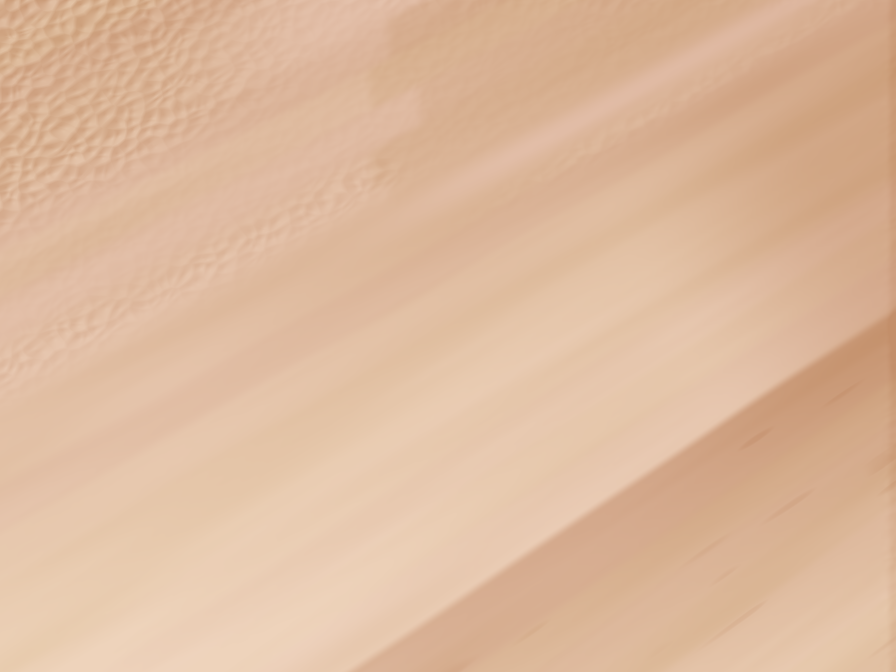
Reproduce this texture procedurally as a Shadertoy shader.

```glsl
// Pale, warm wood-like sheet with soft diagonal streaks that fan out slightly.
// A tone map is built along and across the streaks, split into faint planks,
// cut by one dark fold, and roughened by embossed cellular noise.

#define STREAK_ANGLE 0.541
#define FAN 0.17
#define FOLD_POS -0.25
#define PLANK_WIDTH 0.056
#define PLANK_CONTRAST 0.13
#define STREAK_CONTRAST 0.20
#define GRAIN_SCALE 64.0
#define GRAIN_DEPTH 0.50
#define DARK_TAN vec3(0.785, 0.595, 0.455)
#define PALE_CREAM vec3(0.922, 0.812, 0.712)
#define PINK_SHIFT vec3(0.004, -0.008, 0.022)

float hash(vec2 p) {
    p = fract(p * vec2(0.1031, 0.1137));
    p += dot(p, p.yx + 33.33);
    return fract((p.x + p.y) * p.x * 17.0);
}

float valueNoise(vec2 p) {
    vec2 i = floor(p), f = fract(p);
    f = f * f * (3.0 - 2.0 * f);
    return mix(mix(hash(i), hash(i + vec2(1, 0)), f.x),
               mix(hash(i + vec2(0, 1)), hash(i + vec2(1, 1)), f.x), f.y);
}

// Distance to the nearest scattered point
float cellular(vec2 p) {
    vec2 i = floor(p), f = fract(p);
    float nearest = 2.0;
    for (int y = -1; y <= 1; y++)
    for (int x = -1; x <= 1; x++) {
        vec2 cell = vec2(x, y);
        vec2 point = cell + vec2(hash(i + cell + 7.0), hash(i + cell + 91.0));
        nearest = min(nearest, length(point - f));
    }
    return nearest;
}

// Relief lit from the upper left
float emboss(vec2 p) {
    p += 0.7 * vec2(valueNoise(p * 0.6), valueNoise(p * 0.6 + 40.0));
    return cellular(p) - cellular(p + vec2(-0.12, 0.34));
}

// Tone (x) and pinkness (y) of one plank; upper planks end in a blunt cut
vec2 plank(float row, vec2 p, float upper) {
    float end = 0.46 + 0.26 * hash(vec2(row, 5.0));
    float left = 1.0 - smoothstep(end - 0.012, end + 0.012, p.x + 0.1 * p.y - 0.08);
    float shade = hash(vec2(row, 23.0)) - 0.5;
    return vec2(shade * PLANK_CONTRAST + 0.14 * left * upper,
                hash(vec2(row, 61.0)) - 0.5 + 0.6 * left * upper);
}

void mainImage(out vec4 fragColor, in vec2 fragCoord) {
    vec2 p = fragCoord / iResolution.y;
    vec2 uv = fragCoord / iResolution.xy;

    // Streak coordinates: u along, w across
    vec2 dir = vec2(cos(STREAK_ANGLE), sin(STREAK_ANGLE));
    float u = dot(p, dir);
    float v = dot(p, vec2(-dir.y, dir.x));
    float w = v + FAN * (v - 0.03) * (u - 0.8);
    w += 0.004 * (valueNoise(vec2(u * 5.0, w * 9.0)) - 0.5);
    float upper = smoothstep(0.28, 0.34, w);

    // Broad light and shade on both sides of the fold
    float above = mix(0.98, 0.45, smoothstep(-0.2, 0.45, w));
    above -= mix(0.25, 0.12, upper) * (u - 0.6);
    above -= 0.45 * smoothstep(1.1, 1.45, u) * (1.0 - smoothstep(0.0, 0.3, w));
    float depth = FOLD_POS - w;
    float below = mix(0.22, 0.86, smoothstep(0.0, 0.38, depth)) + 0.5 * (1.0 - u);
    float tone = mix(above, min(below, 0.92), smoothstep(-0.008, 0.008, depth));

    // Planks with one soft border each
    float row = floor(w / PLANK_WIDTH);
    float blend = smoothstep(0.72, 1.0, fract(w / PLANK_WIDTH));
    vec2 band = mix(plank(row, p, upper), plank(row + 1.0, p, upper), blend);
    tone += band.x;

    // Long blurred streaks, a pale sheen and thin scratches
    float streak = valueNoise(vec2(u * 2.2, w * 22.0)) - 0.5;
    float fine = valueNoise(vec2(u * 5.0 + 9.0, w * 75.0)) - 0.5;
    tone += STREAK_CONTRAST * (streak + 0.25 * fine);
    float sheen = exp(-pow((w - 0.275) / 0.022, 2.0)) * smoothstep(0.7, 1.1, u);
    tone += 0.22 * sheen;
    float scratch = smoothstep(0.82, 0.97, valueNoise(vec2(u * 7.0, w * 60.0)));
    tone -= 0.16 * scratch * smoothstep(0.0, 0.05, depth);

    // Rough corner, rough strips and a trace of relief at the borders
    float corner = smoothstep(0.49, 0.57, w) * (1.0 - smoothstep(0.65, 0.95, u));
    float strip = exp(-pow((w - 0.35) / 0.024, 2.0)) * (1.0 - smoothstep(0.86, 0.92, u));
    strip += 0.5 * exp(-pow((w - 0.225) / 0.018, 2.0)) * smoothstep(0.85, 1.2, u);
    float border = smoothstep(0.975, 1.0, max(uv.x, uv.y));
    float rough = corner + 0.55 * strip + 0.14 * upper + 0.2 * border + 0.015;
    rough *= 0.6 + 0.8 * valueNoise(p * 9.0);
    tone += GRAIN_DEPTH * rough * emboss(vec2(u * 0.65, v) * GRAIN_SCALE);
    tone -= 0.17 * corner + 0.18 * smoothstep(0.988, 0.998, uv.x);

    // Tone to colour, with pink and honey tints
    vec3 color = mix(DARK_TAN, PALE_CREAM, clamp(tone, -0.15, 1.08));
    color += PINK_SHIFT * (0.6 * band.y + 0.8 * sheen + 0.5 * streak - 0.5 * corner);
    fragColor = vec4(color, 1.0);
}
```
